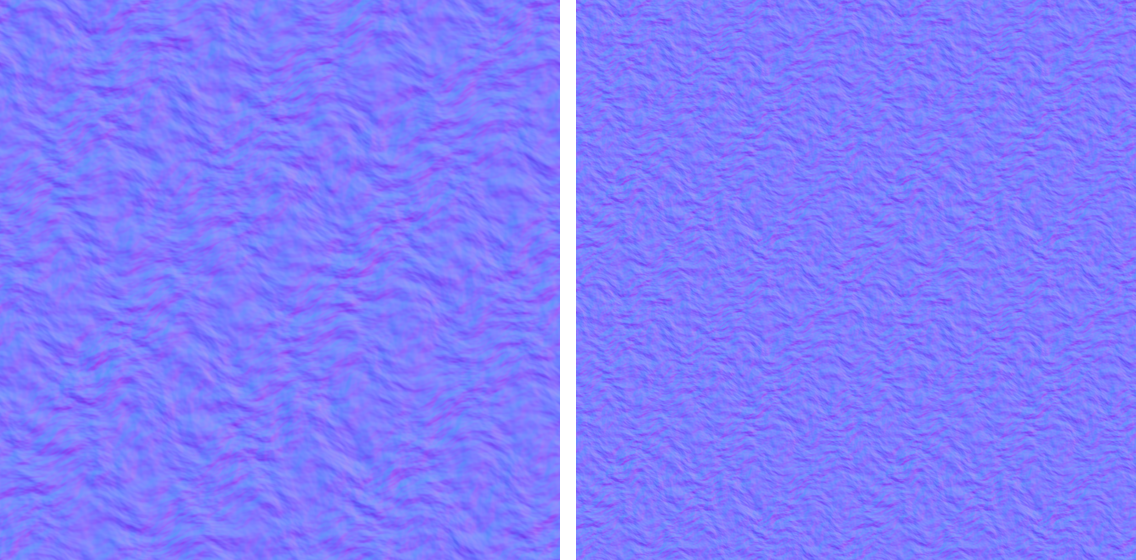
Left, the tile; right, the same tile 2 across and 2 down.
Write a Shadertoy shader that draws this texture map.

```glsl
// Tileable tangent-space normal map of a softly crumpled, slightly layered rough surface.

const float TAU = 6.2831853;
const vec2 BASE_CELLS = vec2(14.0, 19.0);              // coarsest lattice, wider than tall
const vec4 RELIEF = vec4(0.064, 0.125, 0.083, 0.052);  // steepness per octave, coarse to fine
const float TILT = -0.028;                             // constant lean of the surface
const float SKEW = 1.0;                                // steepens the downward faces
const float SLOPE_STEP = 0.001;

// Integer hash of a lattice cell, returned as a direction
vec2 hashDirection(vec2 cell, float seed) {
    uvec2 c = uvec2(cell);
    uint h = c.x * 1597u + c.y * 51749u + uint(seed) * 7919u;
    h = (h ^ (h >> 15u)) * 73244475u;
    h = (h ^ (h >> 13u)) * 73244475u;
    h ^= h >> 16u;
    float angle = TAU * float(h & 65535u) / 65536.0;
    return vec2(cos(angle), sin(angle));
}

// Contribution of one lattice corner
float cornerRamp(vec2 cell, vec2 corner, vec2 local, vec2 cells, float seed) {
    return dot(hashDirection(mod(cell + corner, cells), seed), local - corner);
}

// Gradient noise that wraps after a whole number of cells
float wrappedNoise(vec2 p, vec2 cells, float seed) {
    vec2 cell = floor(p);
    vec2 f = p - cell;
    vec2 u = f * f * f * (f * (f * 6.0 - 15.0) + 10.0);
    float bottom = mix(cornerRamp(cell, vec2(0, 0), f, cells, seed),
                       cornerRamp(cell, vec2(1, 0), f, cells, seed), u.x);
    float top = mix(cornerRamp(cell, vec2(0, 1), f, cells, seed),
                    cornerRamp(cell, vec2(1, 1), f, cells, seed), u.x);
    return mix(bottom, top, u.y);
}

// Layered sines with whole frequencies bend the grain
vec2 bendGrain(vec2 p) {
    vec2 broad = sin(TAU * (vec2(2, 3) * p.yx + vec2(1, -2) * p + vec2(0.1, 0.6)));
    vec2 narrow = sin(TAU * (vec2(5, 7) * p.yx + vec2(-4, 3) * p + vec2(0.4, 0.2)));
    return p + vec2(0.008, 0.012) * broad + vec2(0.004, 0.006) * narrow;
}

// Sum of octaves; dividing by the cell count keeps the steepness explicit
float surfaceHeight(vec2 uv, vec2 baseCells, vec4 relief) {
    vec2 p = bendGrain(uv);
    vec2 cells = baseCells;
    float height = 0.0;
    for (int i = 0; i < 4; i++) {
        float seed = float(i) + 1.0;
        vec2 offset = vec2(0.37, 0.61) * seed;
        height += relief[i] * wrappedNoise(p * cells + offset, cells, seed) / cells.y;
        cells *= 2.0;
    }
    return height;
}

// Central differences of the height
vec2 surfaceSlope(vec2 uv, float delta) {
    vec2 dx = vec2(delta, 0.0);
    vec2 dy = vec2(0.0, delta);
    return vec2(
        surfaceHeight(uv + dx, BASE_CELLS, RELIEF) - surfaceHeight(uv - dx, BASE_CELLS, RELIEF),
        surfaceHeight(uv + dy, BASE_CELLS, RELIEF) - surfaceHeight(uv - dy, BASE_CELLS, RELIEF)
    ) / (2.0 * delta);
}

void mainImage(out vec4 fragColor, in vec2 fragCoord) {
    vec2 uv = fragCoord / iResolution.xy;
    vec2 facing = -surfaceSlope(uv, SLOPE_STEP);
    facing.y += TILT - SKEW * facing.y * facing.y;

    // Pack the unit normal into colour
    vec3 normal = normalize(vec3(facing, 1.0));
    fragColor = vec4(0.5 + 0.5 * normal, 1.0);
}
```
